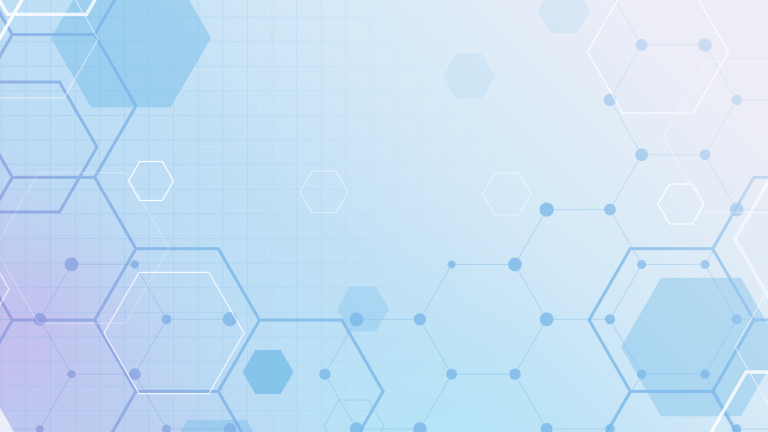
Give the GLSL for this background, as a Shadertoy shader.

```glsl
// Pale science backdrop: a diagonal blue gradient with a violet glow, a faint
// square grid, flat-topped hexagons (filled, outlined) and a honeycomb molecule.
// Layout space is 768 x 432 units with y pointing down, scaled to the canvas.

#define CANVAS_H 432.0
#define GRID_PITCH 24.6
#define GRID_ALPHA 0.30
#define CELL_RADIUS 82.4
#define CELL_WIDTH 3.0
#define THIN_WIDTH 1.2
#define BOND 63.35
#define BOND_ALPHA 0.5
#define DOT_RADIUS 5.5

const vec3 VIOLET = vec3(0.56, 0.60, 0.87);
const vec3 BLUE = vec3(0.48, 0.72, 0.91);
const vec3 PALE = vec3(0.77, 0.85, 0.94);
const vec3 FILL = vec3(0.40, 0.71, 0.90);

// Each hexagon: centre x, centre y, circumradius, opacity
const vec4 FILLED[7] = vec4[7](
    vec4(131, 38, 80, 0.40), vec4(701, 347, 80, 0.34), vec4(268, 372, 25.5, 0.62),
    vec4(363, 309, 26, 0.24), vec4(469, 76, 26, 0.10), vec4(564, 11, 26, 0.12),
    vec4(217, 471, 59, 0.35));
const vec4 THIN[12] = vec4[12](
    vec4(151, 181, 22.5, 0.95), vec4(324, 192, 24, 0.45), vec4(507, 194, 24, 0.45),
    vec4(681, 204, 23, 0.95), vec4(174, 333, 70, 0.8), vec4(658, 52, 70.5, 0.85),
    vec4(30, 39, 68, 0.5), vec4(82, 248, 87, 0.25), vec4(750, 137, 87, 0.35),
    vec4(216, 108, 45, 0.12), vec4(-14, 289, 23, 0.7), vec4(810, 347, 75, 0.5));
const vec4 BOLD[4] = vec4[4](
    vec4(47, -54, 79, 0.8), vec4(-40, -10, 67.7, 0.85),
    vec4(783.5, 437, 75, 0.8), vec4(810, 239, 75, 0.55));
// Column and half-row of the large outlined cells
const vec2 CELLS[10] = vec2[10](
    vec2(0, -1), vec2(0, 1), vec2(0, 3), vec2(0, 5), vec2(1, 4),
    vec2(1, 6), vec2(2, 5), vec2(5, 4), vec2(5, 6), vec2(6, 3));

float unitsPerPixel;

float inside(float d) { return clamp(0.5 - d / unitsPerPixel, 0.0, 1.0); }

float stroke(float d, float width) {
    return inside(abs(d) - 0.5 * width) - inside(abs(d) + 0.5 * width);
}

float hexagon(vec2 p, float radius) {
    p = abs(p);
    return max(p.y, 0.8660254 * p.x + 0.5 * p.y) - 0.8660254 * radius;
}

float segment(vec2 p, vec2 a, vec2 b) {
    vec2 ab = b - a;
    return length(p - a - ab * clamp(dot(p - a, ab) / dot(ab, ab), 0.0, 1.0));
}

float hash(vec2 p) {
    vec3 q = fract(p.xyx * 0.1031);
    q += dot(q, q.yzx + 33.33);
    return fract((q.x + q.y) * q.z);
}

// Line colour: violet at lower left, blue in the middle, pale at upper right
vec3 ink(vec2 p) {
    vec3 c = mix(VIOLET, BLUE, smoothstep(40.0, 330.0, p.x + 0.45 * (CANVAS_H - p.y)));
    return mix(c, PALE, smoothstep(300.0, 680.0, p.x - p.y));
}

vec3 backdrop(vec2 p) {
    float t = p.x - p.y;
    vec3 c = mix(vec3(0.73, 0.80, 0.94), vec3(0.74, 0.87, 0.96), smoothstep(-400.0, -20.0, t));
    c = mix(c, vec3(0.85, 0.92, 0.97), smoothstep(-40.0, 430.0, t));
    c = mix(c, vec3(0.93, 0.93, 0.97), smoothstep(330.0, 680.0, t));
    vec2 violet = (p - vec2(0, 335)) / vec2(110, 95);
    vec2 cyan = (p - vec2(440, 440)) / vec2(190, 120);
    c = mix(c, vec3(0.78, 0.74, 0.93), 0.8 * exp(-dot(violet, violet)));
    return mix(c, vec3(0.71, 0.90, 0.97), 0.75 * exp(-dot(cyan, cyan)));
}

// The molecule occupies the lower left and a band rising to the right
bool occupied(vec2 v) {
    bool left = v.x < 240.0 && v.y > 240.0;
    bool right = v.x > 300.0 && (0.577 * v.x + v.y > 500.0 || v.x > 580.0);
    return left || right;
}

float atom(vec2 p, vec2 v) {
    float radius = DOT_RADIUS * mix(0.7, 1.3, hash(floor(v)));
    return occupied(v) ? inside(length(p - v) - radius) : 0.0;
}

float bond(vec2 p, vec2 a, vec2 b) {
    return occupied(a) && occupied(b) ? BOND_ALPHA * stroke(segment(p, a, b), 1.0) : 0.0;
}

float molecule(vec2 p) {
    vec2 diagonal = BOND * vec2(0.5, 0.8660254);
    float m = 0.0;
    for (int row = 0; row < 8; row++)
        for (int k = -1; k < 4; k++) {
            vec2 a = vec2(71.5 + 1.5 * BOND * float(row % 2 + 2 * k), 45.0 + diagonal.y * float(row));
            vec2 b = a + vec2(BOND, 0);
            m = max(m, max(atom(p, a), atom(p, b)));
            m = max(m, max(bond(p, a, b), max(bond(p, a, a - diagonal),
                bond(p, a, a + diagonal * vec2(-1, 1)))));
        }
    return m;
}

void mainImage(out vec4 fragColor, in vec2 fragCoord) {
    unitsPerPixel = CANVAS_H / iResolution.y;
    vec2 p = vec2(fragCoord.x, iResolution.y - fragCoord.y) * unitsPerPixel;
    vec3 color = backdrop(p), lineColor = ink(p);
    for (int i = 0; i < 7; i++)
        color = mix(color, FILL, FILLED[i].w * inside(hexagon(p - FILLED[i].xy, FILLED[i].z)));

    // Grid, fading to the right
    vec2 g = (fract((p - vec2(272, 164.7)) / GRID_PITCH + 0.5) - 0.5) * GRID_PITCH;
    float grid = max(stroke(g.x, 0.8), stroke(g.y, 0.8));
    color = mix(color, BLUE, grid * GRID_ALPHA * (1.0 - smoothstep(60.0, 580.0, p.x)));

    // Blue linework
    color = mix(color, lineColor, 0.8 * molecule(p));
    float outline = stroke(hexagon(p - vec2(22, 147), 75.0), CELL_WIDTH);
    for (int i = 0; i < 10; i++) {
        vec2 center = vec2(53.5, 34.6) + CELLS[i] * CELL_RADIUS * vec2(1.5, 0.8660254);
        outline = max(outline, stroke(hexagon(p - center, CELL_RADIUS), CELL_WIDTH));
    }
    outline = max(outline, 0.5 * stroke(hexagon(p - vec2(354, 426), 30.0), 1.0));
    color = mix(color, lineColor, 0.8 * outline);

    // White linework and the pale corner
    float white = 0.7 * inside(hexagon(p - vec2(-24, 432), 38.0));
    for (int i = 0; i < 12; i++)
        white = max(white, THIN[i].w * stroke(hexagon(p - THIN[i].xy, THIN[i].z), THIN_WIDTH));
    for (int i = 0; i < 4; i++)
        white = max(white, BOLD[i].w * stroke(hexagon(p - BOLD[i].xy, BOLD[i].z), 3.5));
    fragColor = vec4(mix(color, vec3(1), white), 1);
}
```
